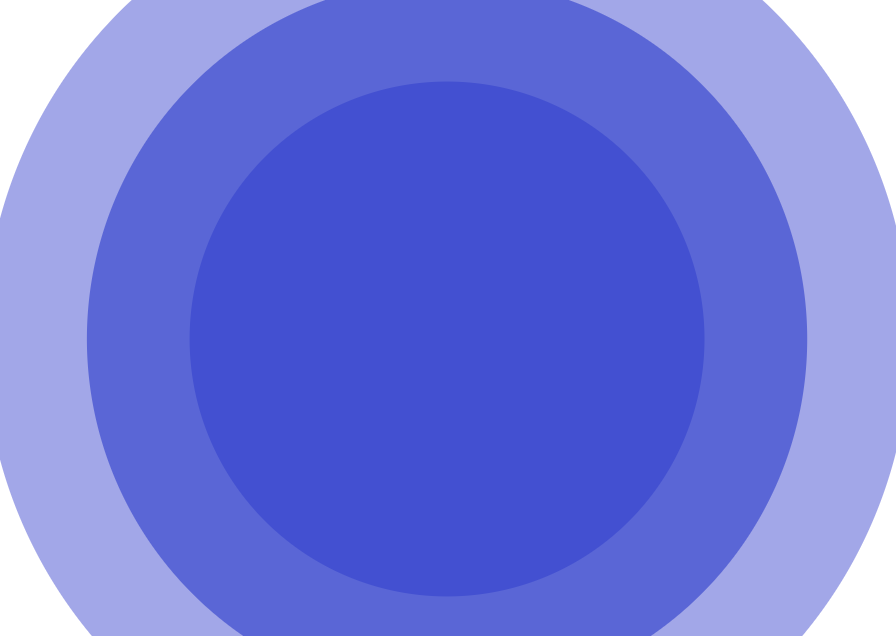
Give the GLSL for this background, as a Shadertoy shader.

```glsl
// Lengths are in canvas heights, measured from the canvas centre
const vec2 DISC_CENTER = vec2(-0.0015, -0.033);
const float OUTER_RADIUS = 0.728;
const float MIDDLE_RADIUS = 0.5663;
const float INNER_RADIUS = 0.4048;

const vec3 BACKDROP = vec3(1.0);
const vec3 PALE_BLUE = vec3(0.637, 0.655, 0.908);
const vec3 MID_BLUE = vec3(0.353, 0.4, 0.839);
const vec3 DEEP_BLUE = vec3(0.261, 0.314, 0.818);

// Antialiased coverage of a disc at a given distance from its centre
float discCoverage(float dist, float radius, float pixelSize) {
    return clamp(0.5 - (dist - radius) / pixelSize, 0.0, 1.0);
}

void mainImage(out vec4 fragColor, in vec2 fragCoord) {
    vec2 position = (fragCoord - 0.5 * iResolution.xy) / iResolution.y;
    float dist = length(position - DISC_CENTER);
    float pixelSize = 1.0 / iResolution.y;

    // Concentric discs, from the outside in
    vec3 color = BACKDROP;
    color = mix(color, PALE_BLUE, discCoverage(dist, OUTER_RADIUS, pixelSize));
    color = mix(color, MID_BLUE, discCoverage(dist, MIDDLE_RADIUS, pixelSize));
    color = mix(color, DEEP_BLUE, discCoverage(dist, INNER_RADIUS, pixelSize));

    fragColor = vec4(color, 1.0);
}
```
